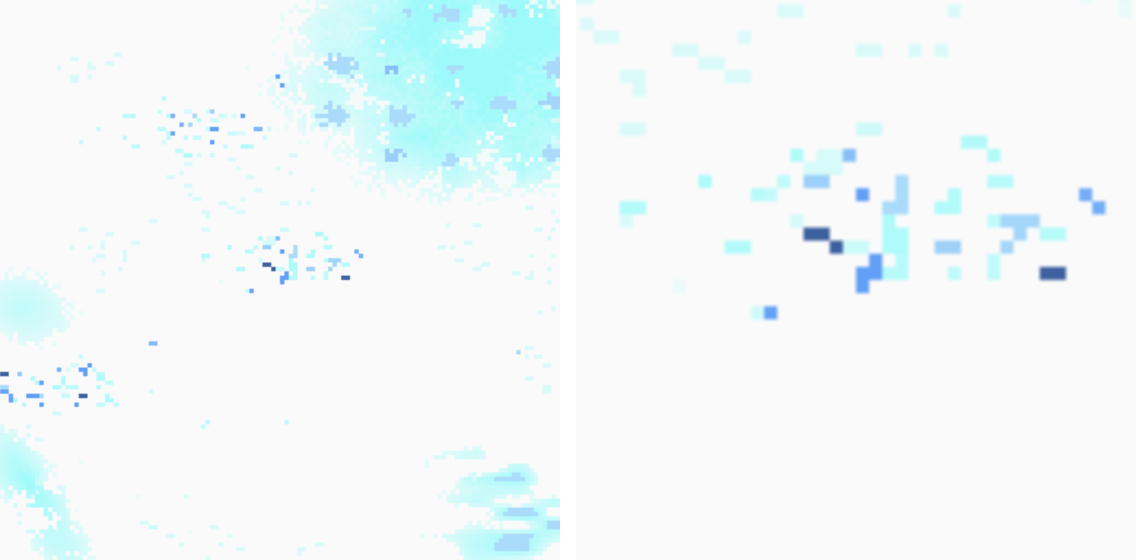
Left, the full canvas; right, a detail of the centre.
Reproduce this texture procedurally as a WebGL 1 fragment shader.

```glsl
precision highp float;
// Blocky pale cyan clouds with blue flecks, scattered over a near-white field.
uniform vec2 u_resolution;

const float CELLS = 128.0;
const vec3 PAPER = vec3(0.98);
const vec3 CYAN = vec3(0.62, 0.98, 0.98);
const vec3 LIGHT_BLUE = vec3(0.67, 0.86, 0.98);
const vec3 DEEP_BLUE = vec3(0.38, 0.62, 0.96);
const vec3 NAVY = vec3(0.24, 0.38, 0.62);

float hash(vec2 p, float seed) {
  vec3 q = fract(vec3(p.xyx + seed * 17.31) * vec3(0.1031, 0.1030, 0.0973));
  q += dot(q, q.yzx + 33.33);
  return fract((q.x + q.y) * q.z);
}

float noise(vec2 p, float seed) {
  vec2 i = floor(p);
  vec2 f = fract(p);
  f = f * f * (3.0 - 2.0 * f);
  float low = mix(hash(i, seed), hash(i + vec2(1.0, 0.0), seed), f.x);
  float high = mix(hash(i + vec2(0.0, 1.0), seed), hash(i + 1.0, seed), f.x);
  return mix(low, high, f.y);
}

float fbm(vec2 p, float seed) {
  return 0.55 * noise(p, seed) + 0.3 * noise(p * 2.1, seed + 1.0)
       + 0.15 * noise(p * 4.3, seed + 2.0);
}

// One at the centre of an ellipse, zero on its rim, negative outside.
float falloff(vec2 p, vec2 centre, vec2 radius) {
  return 1.0 - length((p - centre) / radius);
}

// Depth inside a jittered wide blot, one per square tile of cells.
float blotDepth(vec2 cell, vec2 tile, float size, float seed) {
  vec2 jitter = vec2(hash(tile, seed), hash(tile, seed + 1.0));
  vec2 centre = size * (tile + 0.3 + 0.4 * jitter);
  float radius = size * mix(0.07, 0.2, hash(tile, seed + 2.0));
  return falloff(cell, centre, radius * vec2(1.5, 1.0));
}

// Density of fleck clusters stepping down the left half.
float clusterDensity(vec2 p) {
  float density = 0.0;
  for (int i = 0; i < 3; i++) {
    float n = float(i);
    vec2 centre = vec2(mod(0.33 + 0.195 * n, 0.6), 0.77 - 0.23 * n);
    density = max(density, falloff(p, centre, vec2(0.16, 0.06)));
  }
  return density;
}

// Cyan strength of a ragged patch; its rim breaks up into single cells.
float raggedTone(float depth, float grain, float rim, float gain) {
  return step(grain * rim, depth) * clamp(0.16 + gain * depth, 0.0, 1.0);
}

vec3 addBlots(vec3 color, vec2 cell, float cloud, float grain) {
  const float SIZE = 12.0;
  vec2 tile = floor(cell / SIZE);
  float kind = hash(tile, 31.0);
  float depth = blotDepth(cell, tile, SIZE, 32.0) + 0.9 * (grain - 0.5);
  float inside = step(0.12, cloud);
  float dark = step(0.9, kind);
  color = mix(color, PAPER, inside * dark * step(-0.7, depth));
  vec3 blue = mix(LIGHT_BLUE, DEEP_BLUE, 0.6 * smoothstep(0.65, 0.9, kind));
  vec3 ink = mix(blue, NAVY, dark);
  return mix(color, ink, inside * step(0.35, kind) * step(0.0, depth));
}

vec3 addFlecks(vec3 color, vec2 cell, vec2 p) {
  vec2 pair = floor(cell * vec2(0.5, 1.0));
  float density = clamp(clusterDensity(p) * 1.4, 0.0, 1.0);
  float faint = smoothstep(0.6, 0.85, noise(p * vec2(6.0, 9.0), 41.0));
  float chance = min(hash(pair, 42.0), hash(cell, 43.0) * 1.3);
  float kind = hash(floor(cell / 3.0), 44.0);
  vec3 blue = mix(LIGHT_BLUE, DEEP_BLUE, smoothstep(0.6, 0.9, kind));
  vec3 cyan = mix(PAPER, CYAN, 0.35 + 0.8 * kind);
  vec3 ink = mix(mix(cyan, blue, step(0.6, kind)), NAVY, step(0.96, kind));
  color = mix(color, mix(PAPER, CYAN, 0.35), step(chance, faint * 0.04));
  return mix(color, ink, step(chance, density * 0.16));
}

vec3 cellColor(vec2 cell) {
  vec2 p = (cell + 0.5) / CELLS;
  float grain = hash(cell, 3.0);
  float warp = fbm(p * 8.0, 5.0) - 0.5;

  // Large cloud, filling out towards the right edge.
  float cloud = falloff(p, vec2(0.86, 0.9), vec2(0.41, 0.28)) + 0.45 * warp;
  float tone = raggedTone(cloud, grain, 0.2, 1.25 + 0.5 * (p.x - 0.7));
  tone *= 1.0 + 0.5 * (noise(p * 16.0, 9.0) - 0.5) + 0.2 * (grain - 0.5);
  float gap = 0.75 * noise(p * vec2(22.0, 28.0), 11.0) + 0.25 * grain;
  tone *= mix(1.0, 0.12, step(0.73, gap));

  // Soft and slanted patches on the left, streaks at the lower right.
  float soft = falloff(p, vec2(0.04, 0.45), vec2(0.1, 0.075)) + 0.5 * warp;
  vec2 slanted = p + vec2(0.5 * (p.y - 0.13), 0.0);
  float slant = falloff(slanted, vec2(0.055, 0.13), vec2(0.07, 0.16)) + 0.6 * warp;
  slant -= step(0.62, gap) * smoothstep(0.18, 0.06, p.y);
  float streak = falloff(p, vec2(0.94, 0.08), vec2(0.2, 0.11)) - 0.25;
  streak += 1.5 * (noise(p * vec2(13.0, 48.0), 21.0) - 0.5);
  streak *= step(p.y, 0.2) * step(0.74, p.x);
  tone = max(tone, raggedTone(soft, grain, 0.4, 0.45));
  tone = max(tone, raggedTone(slant, grain, 0.35, 0.9));
  tone = max(tone, raggedTone(streak, grain, 0.3, 0.9));

  vec3 color = mix(PAPER, CYAN, clamp(tone, 0.0, 1.0));
  color = mix(color, LIGHT_BLUE, step(0.72, streak));
  color = addBlots(color, cell, cloud, grain);
  return addFlecks(color, cell, p);
}

void main() {
  vec2 grid = gl_FragCoord.xy / u_resolution * CELLS - 0.5;
  vec2 cell = floor(grid);
  vec2 blend = smoothstep(0.25, 0.75, fract(grid));
  vec3 low = mix(cellColor(cell), cellColor(cell + vec2(1.0, 0.0)), blend.x);
  vec3 high = mix(cellColor(cell + vec2(0.0, 1.0)), cellColor(cell + 1.0), blend.x);
  gl_FragColor = vec4(mix(low, high, blend.y), 1.0);
}
```
